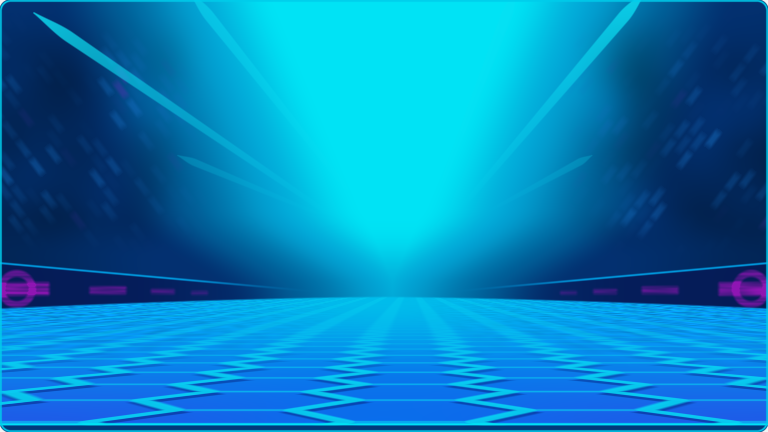
A Shadertoy shader for this background:

```glsl
const vec3 CYAN = vec3(0.0, 0.89, 0.96);
const vec3 TEAL = vec3(0.01, 0.65, 0.84);
const vec3 STEEL = vec3(0.0, 0.40, 0.62);
const vec3 NAVY = vec3(0.01, 0.19, 0.44);
const vec3 ROYAL = vec3(0.12, 0.35, 0.91);
const vec3 AZURE = vec3(0.03, 0.53, 0.92);
const vec3 MAGENTA = vec3(0.62, 0.08, 0.74);

float hash(vec2 p) {
    return fract(sin(dot(p, vec2(127.1, 311.7))) * 43758.5);
}

vec2 gradient(vec2 cell) {
    float angle = 6.2832 * hash(cell);
    return vec2(cos(angle), sin(angle));
}

float gradientNoise(vec2 p) {
    vec2 i = floor(p), f = fract(p), e = vec2(1, 0);
    vec2 s = f * f * (3.0 - 2.0 * f);
    float low = mix(dot(gradient(i), f), dot(gradient(i + e), f - e), s.x);
    float high = mix(dot(gradient(i + e.yx), f - e.yx), dot(gradient(i + 1.0), f - 1.0), s.x);
    return mix(low, high, s.y);
}

float stroke(float dist, float halfWidth, float px) {
    return 1.0 - smoothstep(halfWidth - px, halfWidth + px, abs(dist));
}

float roundBox(vec2 p, vec2 halfSize, float radius) {
    vec2 q = abs(p) - halfSize + radius;
    return length(max(q, 0.0)) + min(max(q.x, q.y), 0.0) - radius;
}

// Tapered ray that fades from a to b
float beam(vec2 p, vec2 a, vec2 b, float width, float px) {
    vec2 axis = b - a;
    float t = clamp(dot(p - a, axis) / dot(axis, axis), 0.0, 1.0);
    float dist = length(p - a - axis * t);
    float halfWidth = width * (1.0 - 0.65 * t) * smoothstep(-0.03, 0.12, t);
    return stroke(dist, halfWidth, px) * (1.0 - t);
}

vec3 glowRamp(float t) {
    vec3 c = mix(CYAN, TEAL, smoothstep(0.0, 0.38, t));
    c = mix(c, STEEL, smoothstep(0.3, 0.7, t));
    return mix(c, NAVY, smoothstep(0.6, 1.0, t));
}

vec3 backdrop(vec2 p) {
    float rise = clamp((p.y - 0.35) / 0.65, 0.0, 1.0);
    float core = mix(0.0, 0.27, rise), rim = mix(0.58, 0.8, rise);
    float t = clamp((abs(p.x - 0.02) - core) / (rim - core), 0.0, 1.0);
    t += 0.32 * (1.0 - smoothstep(0.3, 0.52, p.y));
    vec3 c = glowRamp(min(t, 1.0));
    return c * (1.0 - 0.25 * smoothstep(0.5, 0.9, abs(p.x)) * (1.0 - rise));
}

// Slanted blurred dashes on both side stands
vec3 stands(vec3 c, vec2 p) {
    float ax = abs(p.x);
    vec2 q = vec2(ax * 0.6 + p.y * 0.8, p.y * 0.6 - ax * 0.8) * vec2(19.0, 42.0);
    q.x += 0.5 * mod(floor(q.y), 2.0);
    vec2 cell = floor(q) + 40.0 * step(0.0, p.x);
    float dash = 1.0 - smoothstep(-0.2, 0.25, roundBox(fract(q) - 0.5, vec2(0.36, 0.3), 0.1));
    float area = smoothstep(0.38, 0.6, ax) * smoothstep(0.4, 0.52, p.y) * (1.0 - smoothstep(0.8, 1.0, p.y));
    float patches = gradientNoise(p * 6.0);
    c *= 1.0 + 0.35 * area * (patches - 0.3);
    float lit = dash * area * smoothstep(0.5, 1.0, hash(cell)) * clamp(0.5 + patches, 0.1, 1.0);
    vec3 tint = mix(vec3(0.08, 0.42, 0.74), vec3(0.3, 0.2, 0.68), step(0.88, hash(cell + 7.0)));
    return mix(c, tint, 0.55 * lit);
}

// Side barrier with glowing signs that recede towards the centre
vec3 barrier(vec3 c, vec2 p, float px) {
    float ax = abs(p.x);
    float rail = p.y - 0.311 - 0.09 * ax;
    float side = smoothstep(0.2, 0.6, ax);
    c = mix(c, vec3(0.02, 0.10, 0.34), 0.85 * side * (1.0 - smoothstep(-px, px, rail)));
    for (int i = 0; i < 4; i++) {
        float size = 1.0 / (1.0 + 0.33 * float(i));
        vec2 q = p - vec2(sign(p.x) * 0.85 * size, 0.331 - 0.003 * float(i));
        float bar = 1.0 - smoothstep(-0.006, 0.006, roundBox(q, vec2(0.075, 0.015) * size * size, 0.004));
        float ring = stroke(length(q) - 0.036 * size, 0.008 * size, 0.004) * step(float(i), 0.5);
        float flicker = 0.65 + 0.5 * gradientNoise(vec2(p.x * 12.0, p.y * 160.0));
        c = mix(c, MAGENTA, clamp((bar + 0.8 * ring) * size * flicker, 0.0, 0.9));
    }
    return mix(c, vec3(0.0, 0.60, 0.87), stroke(rail, 0.0022, px) * smoothstep(0.15, 0.5, ax));
}

// Perspective hexagons: x = zigzag seams, y = cross seams
vec2 hexSeams(vec2 p, float px) {
    float depth = 1.0 / (0.34 - p.y), period = 0.6;
    float x = (p.x - 0.06) * depth / 1.41, z = (depth - 3.757) / period;
    float n = round(x - 0.5), d = x - 0.5 - n;
    float offset = 0.17 * (2.0 * mod(n, 2.0) - 1.0) * (4.0 * abs(fract(z) - 0.5) - 1.0);
    float column = n + step(offset, d);
    float zigzag = (d - offset) / length(vec2(depth / 1.41, 0.68 * depth * depth / period));
    float cross = (abs(fract(z - 0.5 * column + 0.5) - 0.5)) * period / (depth * depth);
    float near = smoothstep(0.07, 0.2, 0.34 - p.y);
    float haze = 0.35 * (1.0 - smoothstep(0.1, 0.24, abs(d)));
    return vec2(mix(haze, stroke(zigzag, 0.018 / depth, px), near), stroke(cross, 0.0065 / depth, px) * near);
}

vec3 ground(vec2 p, float px) {
    float t = p.y / 0.31, centre = exp(-5.0 * p.x * p.x);
    vec3 c = mix(ROYAL, AZURE, smoothstep(0.0, 0.65, t));
    c = mix(c, vec3(0.0, 0.46, 0.93), 0.75 * centre * (1.0 - t));
    c = mix(c, vec3(0.0, 0.75, 0.92), smoothstep(0.4, 1.0, t) * (0.2 + 0.75 * centre));
    float depth = 1.0 / (0.34 - p.y);
    c *= 1.0 + 0.25 * gradientNoise(vec2(p.x * depth * 3.0, depth * 2.0)) * smoothstep(0.4, 0.9, t) * (1.0 - centre);
    float shadow = hexSeams(p + vec2(-0.003, 0.006), px).x * (1.0 - smoothstep(0.3, 0.7, t));
    c = mix(c, vec3(0.02, 0.17, 0.55), 0.6 * shadow);
    vec2 seams = hexSeams(p, px);
    return mix(c, vec3(0.03, 0.83, 0.95), max(0.9 * seams.x, 0.7 * seams.y));
}

void mainImage(out vec4 fragColor, in vec2 fragCoord) {
    float px = 1.0 / iResolution.y, aspect = iResolution.x * px;
    vec2 p = vec2(fragCoord.x - 0.5 * iResolution.x, fragCoord.y) * px;
    vec3 c = stands(backdrop(p), p);

    // Light rays
    float rays = beam(p, vec2(-0.81, 0.97), vec2(-0.12, 0.50), 0.014, px);
    rays += 0.65 * beam(p, vec2(-0.45, 1.02), vec2(-0.06, 0.53), 0.013, px);
    rays += 0.4 * beam(p, vec2(0.305, 1.02), vec2(0.118, 0.53), 0.014, px);
    rays += beam(p, vec2(0.605, 1.02), vec2(0.18, 0.52), 0.015, px);
    rays += 0.3 * beam(p, vec2(-0.477, 0.64), vec2(-0.14, 0.50), 0.009, px);
    rays += 0.3 * beam(p, vec2(0.481, 0.64), vec2(0.24, 0.51), 0.009, px);
    c = mix(c, vec3(0.05, 0.87, 0.95), min(0.85 * rays, 1.0));

    // Barrier and floor
    c = barrier(c, p, px);
    float horizon = 0.3125 - 0.032 * pow(abs(p.x), 1.5);
    vec3 floorColor = ground(vec2(p.x, min(p.y, 0.3125)), px);
    c = mix(c, floorColor, 1.0 - smoothstep(-0.003, 0.003, p.y - horizon));

    // Bottom trim and rounded frame
    c = mix(c, vec3(0.0, 0.22, 0.48), 1.0 - smoothstep(0.016 - px, 0.016 + px, p.y));
    c = mix(c, CYAN, stroke(p.y - 0.018, 0.0025, px));
    float frame = roundBox(p - vec2(0.0, 0.5), vec2(0.5 * aspect, 0.5), 0.025);
    c = mix(c, vec3(0.0, 0.80, 0.92), stroke(frame + 0.002, 0.002, px));
    c = mix(c, vec3(0.95), smoothstep(0.0, 1.5 * px, frame));
    fragColor = vec4(c, 1.0);
}
```
